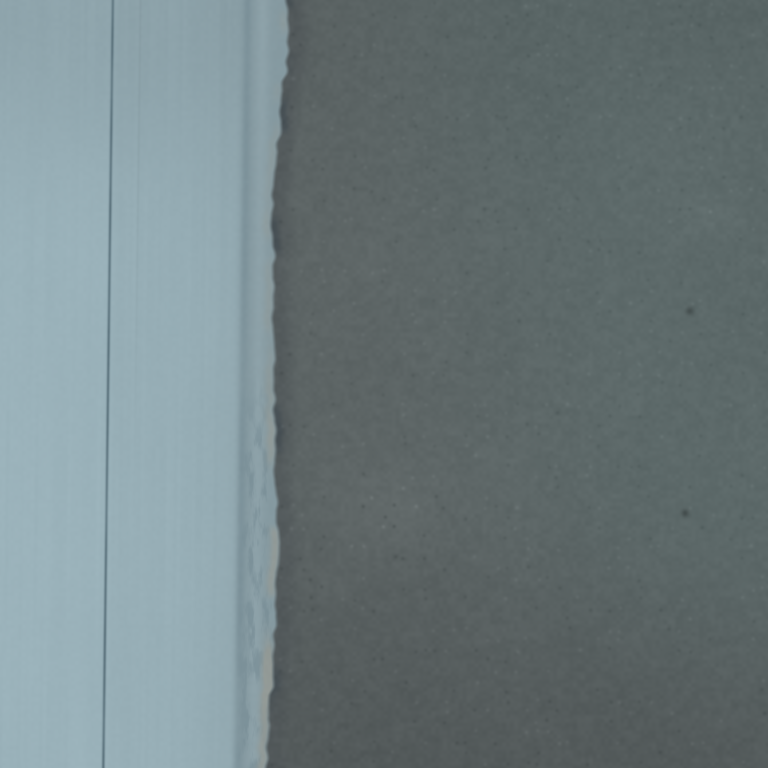
Write a three.js fragment shader that draws this texture.

```glsl
// Pale blue door frame with a seam and a ragged painted edge beside a grainy grey wall.
varying vec2 vUv;

const vec3 PANEL_COLOR = vec3(0.604, 0.697, 0.729);
const vec3 STRIP_COLOR = vec3(0.522, 0.602, 0.630);
const vec3 SEAM_COLOR = vec3(0.34, 0.43, 0.47);
const vec3 GROOVE_COLOR = vec3(0.455, 0.540, 0.575);
const vec3 CHIP_COLOR = vec3(0.585, 0.605, 0.585);
const vec3 WALL_COLOR = vec3(0.364, 0.395, 0.396);
const vec3 WALL_COOL = vec3(0.362, 0.412, 0.412);
const vec3 WALL_LOW = vec3(0.326, 0.352, 0.354);
const vec3 SHADOW_COLOR = vec3(0.310, 0.335, 0.345);
const vec3 SLIVER_COLOR = vec3(0.250, 0.290, 0.315);
const vec2 SEAM_ENDS = vec2(0.1345, 0.1470);    // x at bottom, top
const vec2 GROOVE_ENDS = vec2(0.310, 0.3225);
const float EDGE_SOFTNESS = 0.0036;
const float GRAIN = 0.018;
const float SPECK_CELLS = 75.0;

float hash(vec2 p) {
  vec3 q = fract(vec3(p.xyx) * 0.1031);
  q += dot(q, q.yzx + 33.33);
  return fract((q.x + q.y) * q.z);
}

float noise(vec2 p) {
  vec2 i = floor(p), f = fract(p);
  f = f * f * (3.0 - 2.0 * f);
  return mix(mix(hash(i), hash(i + vec2(1.0, 0.0)), f.x),
             mix(hash(i + vec2(0.0, 1.0)), hash(i + 1.0), f.x), f.y);
}

float fbm(vec2 p) {
  float sum = 0.0, weight = 0.5;
  for (int i = 0; i < 4; i++) {
    sum += weight * noise(p);
    p = p * 2.03 + 17.1;
    weight *= 0.5;
  }
  return sum / 0.9375;
}

// Soft bump, 1 at the centre
float bell(float d, float width) {
  d /= width;
  return exp(-d * d);
}

float blob(vec2 p, vec2 center, vec2 size) {
  vec2 d = (p - center) / size;
  return exp(-dot(d, d));
}

// Ragged boundary between frame and wall
float edgeX(float y) {
  float x = 0.3545 + 0.022 * smoothstep(0.70, 1.0, y);
  x += 0.008 * bell(y - 0.32, 0.13) - 0.008 * (1.0 - smoothstep(0.0, 0.12, y));
  x += 0.005 * (noise(vec2(y * 24.0, 3.0)) - 0.5);
  return x + 0.005 * (noise(vec2(y * 75.0, 8.0)) - 0.5);
}

// Sparse flecks, one candidate per cell: positive is pale, negative is dark
float flecks(vec2 p) {
  vec2 cell = floor(p * SPECK_CELLS);
  vec2 center = 0.3 + 0.4 * vec2(hash(cell + 5.0), hash(cell + 41.0));
  float pick = hash(cell + 90.0);
  float tone = step(0.93, pick) - step(pick, 0.08);
  return tone * bell(length(fract(p * SPECK_CELLS) - center), 0.20);
}

vec3 frameColor(vec2 p, float edge) {
  float seam = p.x - mix(SEAM_ENDS.x, SEAM_ENDS.y, p.y);
  float groove = p.x - mix(GROOVE_ENDS.x, GROOVE_ENDS.y, p.y);
  float streak = noise(vec2((p.x - 0.0125 * p.y) * 210.0, p.y * 3.0)) - 0.5;

  vec3 c = PANEL_COLOR * (1.0 - 0.075 * smoothstep(0.65, 1.0, p.y));
  c *= 1.0 - 0.020 * smoothstep(0.0, 0.01, seam) - 0.025 * smoothstep(-0.09, -0.01, groove);
  c += 0.012 * (fbm(p * 7.0) - 0.5) + 0.010 * streak;
  c = mix(c, STRIP_COLOR, smoothstep(-0.014, 0.006, groove));

  // Seam, faint line beside it, groove and pale ridge
  c = mix(c, SEAM_COLOR, (0.68 + 0.20 * noise(vec2(p.y * 18.0, 6.0))) * bell(seam, 0.0020));
  c *= 1.0 - 0.028 * bell(seam - 0.036, 0.0018) * smoothstep(0.3, 0.8, p.y);
  c = mix(c, GROOVE_COLOR, (0.30 + 0.35 * noise(vec2(p.y * 12.0, 4.0))) * bell(groove, 0.0055));
  c += 0.030 * bell(groove - 0.020, 0.009);

  // Scuffs and bare chips near the edge, mostly low down
  float wear = 1.0 - smoothstep(0.40, 0.54, p.y);
  float scuff = smoothstep(0.40, 0.70, fbm(vec2(p.x * 110.0, p.y * 30.0)));
  c = mix(c, GROOVE_COLOR, 0.6 * wear * scuff * smoothstep(-0.008, 0.012, groove));
  float patches = smoothstep(0.35, 0.80, noise(vec2(p.y * 34.0, 2.0)));
  float chip = bell(p.x - edge + 0.006, 0.006) * patches * mix(0.35, 0.75, wear);
  chip += 0.7 * blob(p, vec2(0.348, 0.125), vec2(0.007, 0.04));
  c = mix(c, CHIP_COLOR, clamp(chip, 0.0, 0.85));
  return c + 0.45 * GRAIN * (noise(p * 190.0) - 0.5);
}

vec3 wallColor(vec2 p, float edge) {
  float cool = smoothstep(0.42, 0.90, p.x + 0.25 * (p.y - 0.5));
  vec3 c = mix(WALL_COLOR, WALL_COOL, cool);
  c = mix(c, WALL_LOW, 0.95 * (1.0 - smoothstep(0.0, 0.42, p.y + 0.12 * (p.x - 0.6))));
  c *= 1.0 - 0.04 * smoothstep(0.8, 1.0, p.y);
  c += 0.018 * (fbm(p * 6.0) - 0.5);

  // Pale worn patches and a faint low crease
  float worn = blob(p, vec2(0.50, 0.33), vec2(0.07, 0.05));
  worn += 0.6 * blob(p, vec2(0.43, 0.24), vec2(0.035, 0.02));
  worn += 0.7 * blob(p, vec2(0.93, 0.72), vec2(0.05, 0.03));
  float crease = bell(p.y - 0.03 - 0.4 * (p.x - 0.47), 0.006) * bell(p.x - 0.55, 0.07);
  c += 0.022 * worn + 0.012 * crease;

  // Contact shadow with broken dark slivers, then grain, flecks and two pits
  float d = p.x - edge;
  c = mix(c, SHADOW_COLOR, 0.65 * (1.0 - smoothstep(0.012, 0.040, d + 0.010 * noise(p * 30.0))));
  float sliver = smoothstep(0.45, 0.80, noise(vec2(p.y * 26.0, 11.0)));
  c = mix(c, SLIVER_COLOR, 0.65 * sliver * bell(d - 0.004, 0.006));
  c += GRAIN * (noise(p * 195.0) + noise(p * vec2(95.0, 110.0)) - 1.0);
  c += 0.027 * flecks(p) * (1.0 + worn);
  float pits = blob(p, vec2(0.898, 0.595), vec2(0.005)) + blob(p, vec2(0.892, 0.332), vec2(0.005));
  return c * (1.0 - 0.24 * pits);
}

void main() {
  float edge = edgeX(vUv.y);
  float wall = smoothstep(-EDGE_SOFTNESS, EDGE_SOFTNESS, vUv.x - edge);
  gl_FragColor = vec4(mix(frameColor(vUv, edge), wallColor(vUv, edge), wall), 1.0);
}
```
